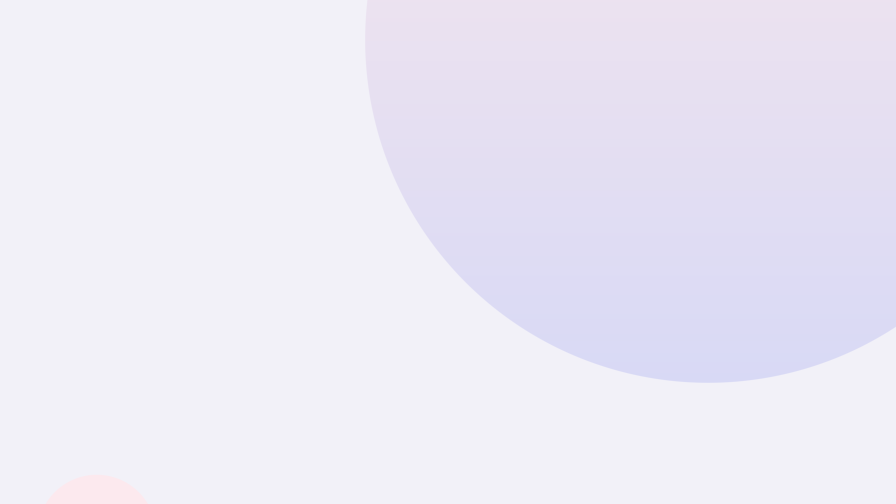
Give the GLSL for this background, as a Shadertoy shader.

```glsl
// A pale lavender backdrop with two soft discs cropped by the canvas edges.
// Each disc is a distance function with a smoothed edge; the large one
// is filled with a vertical gradient from pink-lilac down to periwinkle.

const vec3 BACKDROP   = vec3(0.949, 0.945, 0.973);
const vec3 LILAC      = vec3(0.924, 0.886, 0.941);
const vec3 PERIWINKLE = vec3(0.847, 0.851, 0.961);
const vec3 BLUSH      = vec3(0.988, 0.912, 0.933);

// Signed distance to a circle
float circleDistance(vec2 p, vec2 center, float radius) {
    return length(p - center) - radius;
}

// Coverage of a shape, smoothed over about one pixel
float coverage(float dist, float pixel) {
    return 1.0 - smoothstep(-0.5 * pixel, 0.5 * pixel, dist);
}

// Vertical blend between two heights
vec3 verticalGradient(float y, float low, float high, vec3 lowColor, vec3 highColor) {
    return mix(lowColor, highColor, clamp((y - low) / (high - low), 0.0, 1.0));
}

void mainImage(out vec4 fragColor, in vec2 fragCoord) {
    // Canvas height is one unit
    vec2 p = fragCoord / iResolution.y;
    float pixel = 1.5 / iResolution.y;
    vec3 color = BACKDROP;

    // Large gradient disc, upper right
    vec2 largeCenter = vec2(1.405, 0.921);
    float largeRadius = 0.6805;
    vec3 largeFill = verticalGradient(p.y, largeCenter.y - largeRadius, 1.0, PERIWINKLE, LILAC);
    color = mix(color, largeFill, coverage(circleDistance(p, largeCenter, largeRadius), pixel));

    // Small blush disc, lower left
    float smallDistance = circleDistance(p, vec2(0.192, -0.060), 0.118);
    color = mix(color, BLUSH, coverage(smallDistance, pixel));

    fragColor = vec4(color, 1.0);
}
```
